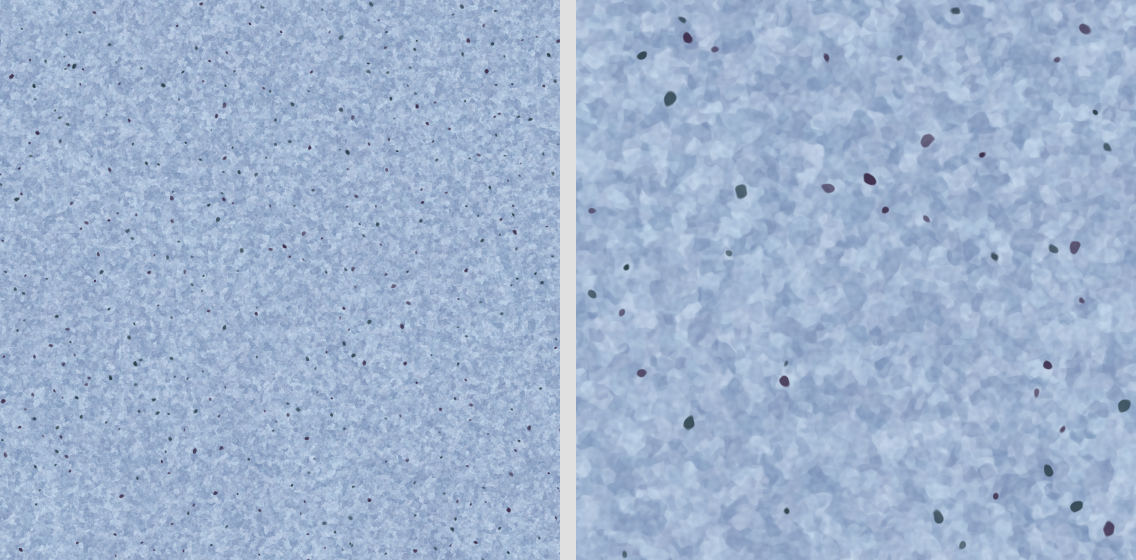
Left, the full canvas; right, a detail of the centre.
Reproduce this texture procedurally as a WebGL 2 fragment shader.

```glsl
#version 300 es
precision highp float;
precision highp int;

// Pale blue flaked vinyl: two layers of warped, irregular cell flakes and a
// fine gradient-noise grain set the tone along a blue ramp, and sparse dark
// green or plum chips are scattered on top from a jittered grid.

#define FLAKE_GRID 108.0   // large flakes across the canvas
#define CHIP_GRID 185.0    // small flakes across the canvas
#define GRAIN_GRID 250.0   // finest grain across the canvas
#define FLAKE_TONE 1.50
#define CHIP_TONE 1.05
#define GRAIN_TONE 1.20
#define CLOUD_TONE 0.35
#define SPECK_GRID 34.0    // speck cells across the canvas
#define SPECK_SHARE 0.34   // part of the cells holding a speck
#define BASE_BLUE vec3(0.627, 0.708, 0.821)
#define TONE_STEP vec3(0.048, 0.045, 0.033)

uniform vec2 u_resolution;
out vec4 fragColor;

const float TAU = 6.2831853;

// Integer hash: three values in 0..1 for a cell and a layer seed.
vec3 hash3(vec2 cell, int seed) {
  uvec3 v = uvec3(ivec3(ivec2(cell), seed));
  v = v * 1664525u + 1013904223u;
  v.x += v.y * v.z; v.y += v.z * v.x; v.z += v.x * v.y;
  v ^= v >> 16u;
  v.x += v.y * v.z; v.y += v.z * v.x; v.z += v.x * v.y;
  return vec3(v >> 8u) / 16777216.0;
}

float cornerSlope(vec2 cell, vec2 offset, int seed) {
  float angle = TAU * hash3(cell, seed).x;
  return dot(vec2(cos(angle), sin(angle)), offset);
}

float gradientNoise(vec2 p, int seed) {
  vec2 i = floor(p), f = p - i;
  vec2 u = f * f * f * (f * (f * 6.0 - 15.0) + 10.0);
  vec2 e = vec2(1.0, 0.0);
  float low = mix(cornerSlope(i, f, seed), cornerSlope(i + e, f - e, seed), u.x);
  float high = mix(cornerSlope(i + e.yx, f - e.yx, seed),
                   cornerSlope(i + 1.0, f - 1.0, seed), u.x);
  return mix(low, high, u.y);
}

// Distance to a center, stretched along the given angle.
float stretchedLength(vec2 v, float angle, float stretch) {
  vec2 axis = vec2(cos(angle), sin(angle));
  return length(vec2(dot(v, axis) / stretch, dot(v, vec2(-axis.y, axis.x)) * stretch));
}

// Cell flakes with softened borders: x is tone, y is tint, both in -1..1.
vec2 flakes(vec2 p, int seed) {
  vec2 cell = floor(p), sum = vec2(0.0);
  float total = 0.0;
  for (int y = -1; y <= 1; y++) {
    for (int x = -1; x <= 1; x++) {
      vec2 site = cell + vec2(x, y);
      vec3 h = hash3(site, seed);
      float tint = fract(h.z * 41.0);
      float d = stretchedLength(site + h.xy - p, TAU * tint, 1.2);
      float weight = exp(-15.0 * d);
      sum += weight * (2.0 * vec2(h.z, tint) - 1.0);
      total += weight;
    }
  }
  return sum / total;
}

// Lays small, uneven dark chips over the color.
vec3 addSpecks(vec3 color, vec2 uv, float pixel) {
  vec2 p = uv * SPECK_GRID, cell = floor(p);
  float ragged = 0.05 * gradientNoise(uv * 210.0, 7);
  float soft = 0.8 * pixel * SPECK_GRID + 0.008;
  for (int y = -1; y <= 1; y++) {
    for (int x = -1; x <= 1; x++) {
      vec2 site = cell + vec2(x, y);
      vec3 place = hash3(site, 11), look = hash3(site, 12);
      float radius = mix(0.055, 0.135, look.x * look.x);
      float d = stretchedLength(p - site - place.xy, TAU * look.y, 1.18) + ragged;
      float cover = 1.0 - smoothstep(radius - soft, radius + soft, d);
      vec3 ink = mix(vec3(0.15, 0.23, 0.27), vec3(0.22, 0.16, 0.28), step(0.55, look.z));
      float strength = mix(0.6, 0.95, fract(look.z * 23.0));
      color = mix(color, ink, cover * strength * step(place.z, SPECK_SHARE));
    }
  }
  return color;
}

void main() {
  vec2 uv = gl_FragCoord.xy / u_resolution.y;
  float pixel = 1.0 / u_resolution.y;

  // Bend the cell borders so flakes look torn rather than straight.
  vec2 bend = vec2(gradientNoise(uv * 150.0, 1), gradientNoise(uv * 150.0, 2));
  vec2 large = flakes(uv * FLAKE_GRID + 0.55 * bend, 3);
  vec2 small = flakes(uv * CHIP_GRID + 0.45 * bend.yx, 4);
  float grain = gradientNoise(uv * GRAIN_GRID, 5);
  float cloud = gradientNoise(uv * 6.0, 6);

  // Tone along the blue ramp, with a slight cyan to violet drift.
  float tone = FLAKE_TONE * large.x + CHIP_TONE * small.x
             + GRAIN_TONE * grain + CLOUD_TONE * cloud;
  float tint = 0.7 * large.y + 0.3 * small.y + 0.5 * cloud;
  vec3 color = BASE_BLUE + TONE_STEP * tone + vec3(-0.010, 0.004, 0.003) * tint;

  fragColor = vec4(clamp(addSpecks(color, uv, pixel), 0.0, 1.0), 1.0);
}
```
